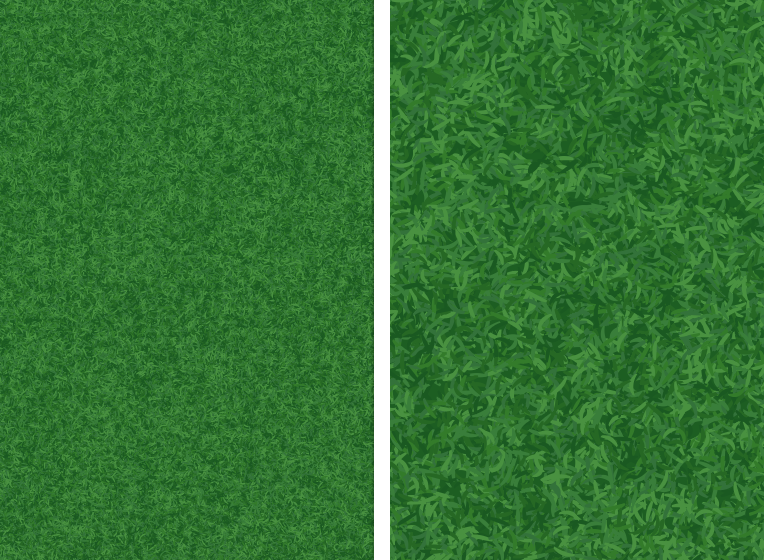
Left, the full canvas; right, a detail of the centre.
Give the GLSL for this texture, as a Shadertoy shader.

```glsl
const int LAYERS = 8;
const float CELLS = 92.0;          // blade cells per canvas height
const float HALF_LENGTH = 0.62;    // in cells
const float HALF_WIDTH = 0.115;    // in cells
const float BEND = 0.22;           // sideways curve of a blade, in cells
const float CLUMP_SCALE = 48.0;    // clumps per canvas height
const float CLUMP_AMOUNT = 0.45;
const float PATCH_SCALE = 11.0;    // broad patches per canvas height
const float PATCH_AMOUNT = 0.15;
const float CONTRAST = 1.22;       // offsets the softening of thin blades
const float EDGE_WIDTH = 0.006;    // shaded strip at the right border
const float EDGE_SHADE = 0.2;
const vec3 MEAN_GREEN = vec3(0.201, 0.468, 0.194);
const vec3 SOIL = vec3(0.13, 0.385, 0.145);

// Blade greens from dark to light; w is the cumulative share
const vec4 GREENS[6] = vec4[6](
    vec4(0.12, 0.37, 0.14, 0.11),
    vec4(0.16, 0.42, 0.15, 0.31),
    vec4(0.20, 0.45, 0.22, 0.44),
    vec4(0.20, 0.48, 0.17, 0.58),
    vec4(0.22, 0.49, 0.22, 0.81),
    vec4(0.27, 0.55, 0.24, 1.00));

// Integer hash: three random values in 0..1
vec3 hash3(ivec3 seed) {
    uvec3 v = uvec3(seed) * 1664525u + 1013904223u;
    v.x += v.y * v.z; v.y += v.z * v.x; v.z += v.x * v.y;
    v ^= v >> 16u;
    v.x += v.y * v.z; v.y += v.z * v.x; v.z += v.x * v.y;
    return vec3(v >> 8u) / exp2(24.0);
}

float cornerSlope(ivec2 corner, vec2 offset) {
    float angle = 6.2832 * hash3(ivec3(corner, 97)).x;
    return dot(vec2(cos(angle), sin(angle)), offset);
}

float gradientNoise(vec2 p) {
    ivec2 i = ivec2(floor(p));
    vec2 f = fract(p);
    vec2 u = f * f * f * (f * (f * 6.0 - 15.0) + 10.0);
    float low = mix(cornerSlope(i, f),
                    cornerSlope(i + ivec2(1, 0), f - vec2(1, 0)), u.x);
    float high = mix(cornerSlope(i + ivec2(0, 1), f - vec2(0, 1)),
                     cornerSlope(i + ivec2(1, 1), f - vec2(1, 1)), u.x);
    return mix(low, high, u.y);
}

vec3 pickGreen(float share) {
    for (int i = 0; i < 5; i++)
        if (share < GREENS[i].w) return GREENS[i].rgb;
    return GREENS[5].rgb;
}

// Coverage of a curved, tapered blade centred at the origin
float bladeCoverage(vec2 p, float angle, float bend, float halfLength, float pixel) {
    vec2 axis = vec2(cos(angle), sin(angle));
    float along = dot(p, axis) / halfLength;
    float across = dot(p, vec2(-axis.y, axis.x)) - bend * (along * along - 0.4);
    float width = HALF_WIDTH * (1.0 - 0.5 * along * along);
    float side = clamp((width - abs(across)) / pixel + 0.5, 0.0, 1.0);
    float tip = clamp((1.0 - abs(along)) * halfLength / pixel + 0.5, 0.0, 1.0);
    return side * tip;
}

void mainImage(out vec4 fragColor, in vec2 fragCoord) {
    vec2 uv = fragCoord / iResolution.y;
    float pixel = CELLS / iResolution.y;
    float tone = CLUMP_AMOUNT * gradientNoise(uv * CLUMP_SCALE)
               + PATCH_AMOUNT * gradientNoise(uv * PATCH_SCALE + 31.7);
    vec3 color = SOIL;

    // Overlapping layers of scattered blades
    for (int layer = 0; layer < LAYERS; layer++) {
        vec2 p = uv * CELLS + 40.0 * hash3(ivec3(layer, 5, 11)).xy;
        ivec2 home = ivec2(floor(p));
        for (int y = -1; y <= 1; y++)
        for (int x = -1; x <= 1; x++) {
            ivec2 cell = home + ivec2(x, y);
            vec3 place = hash3(ivec3(cell, layer));
            vec3 look = hash3(ivec3(cell, layer + 50));
            float halfLength = HALF_LENGTH * mix(0.65, 1.1, look.y);
            float coverage = bladeCoverage(p - vec2(cell) - place.xy,
                6.2832 * place.z, BEND * (look.z * 2.0 - 1.0), halfLength, pixel);
            vec3 green = pickGreen(clamp(look.x + tone, 0.0, 1.0));
            color = mix(color, green, coverage);
        }
    }

    color = MEAN_GREEN + (color - MEAN_GREEN) * CONTRAST;
    float fromRight = (iResolution.x - fragCoord.x) / iResolution.y;
    color *= 1.0 - EDGE_SHADE * (1.0 - smoothstep(0.0, EDGE_WIDTH, fromRight));
    fragColor = vec4(clamp(color, 0.0, 1.0), 1.0);
}
```
